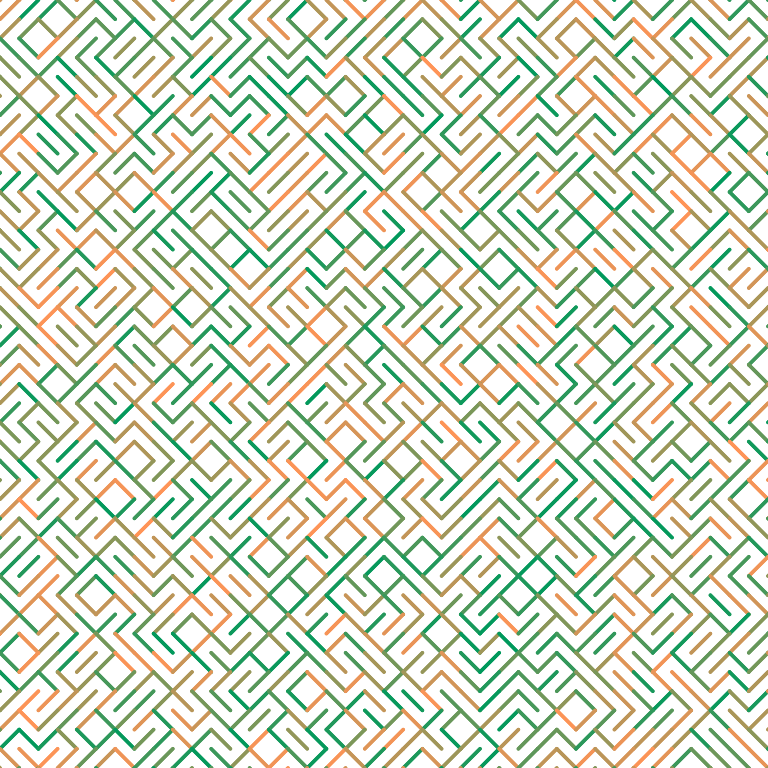
This pattern is drawn by a WebGL 1 fragment shader. Its source:

```glsl
precision highp float;

uniform vec2 u_resolution;

const float CELLS = 40.0;       // cells across the canvas
const float HALF_WIDTH = 0.1;   // half stroke width, in cells
const vec3 PAPER = vec3(1.0);
const vec3 GREEN = vec3(0.0, 0.6, 0.36);
const vec3 ORANGE = vec3(1.0, 0.58, 0.34);

// Two independent random values per cell
vec2 hash22(vec2 p) {
    vec3 q = fract(p.xyx * vec3(0.1031, 0.1030, 0.0973));
    q += dot(q, q.yzx + 33.33);
    return fract((q.xx + q.yz) * q.zy);
}

float segmentDistance(vec2 p, vec2 a, vec2 b) {
    vec2 ab = b - a;
    float t = clamp(dot(p - a, ab) / dot(ab, ab), 0.0, 1.0);
    return length(p - a - ab * t);
}

// Distance to the rising or falling diagonal of the unit cell
float diagonalDistance(vec2 p, float choice) {
    float rising = step(0.5, choice);
    return segmentDistance(p, vec2(0.0, 1.0 - rising), vec2(1.0, rising));
}

float strokeMask(float dist, float halfWidth, float pixel) {
    return 1.0 - smoothstep(halfWidth - 0.5 * pixel, halfWidth + 0.5 * pixel, dist);
}

void main() {
    float side = min(u_resolution.x, u_resolution.y);
    float pixel = CELLS / side;
    vec2 p = gl_FragCoord.xy * pixel;
    vec2 cell = floor(p);
    vec3 color = PAPER;

    // Neighbours included, so round caps reach past cell corners
    for (int j = 1; j >= -1; j--) {
        for (int i = -1; i <= 1; i++) {
            vec2 id = cell + vec2(float(i), float(j));
            vec2 rnd = hash22(id + 57.0);
            float dist = diagonalDistance(p - id, rnd.x);
            vec3 ink = mix(GREEN, ORANGE, rnd.y);
            color = mix(color, ink, strokeMask(dist, HALF_WIDTH, pixel));
        }
    }

    gl_FragColor = vec4(color, 1.0);
}
```
